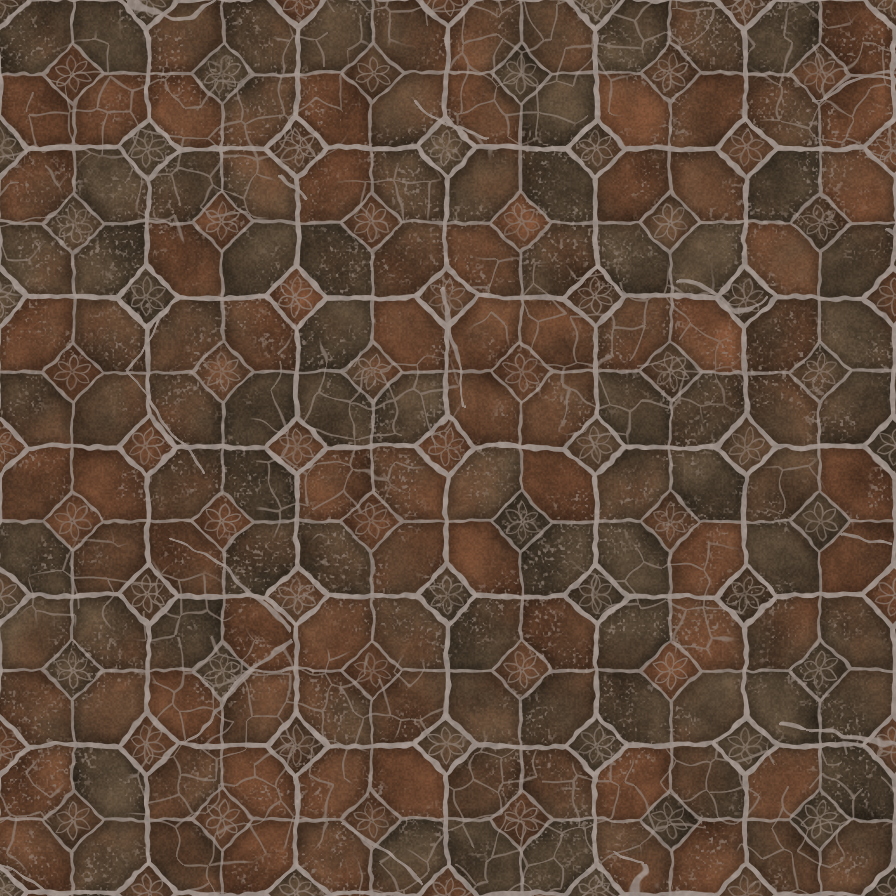
This texture is drawn by a Shadertoy shader. Its source:

```glsl
// Worn brown stone floor: a grid of tiles with alternate corners cut by small diamonds,
// each diamond engraved with a six-petal flower. Grout comes from distance functions,
// cracks from cellular noise borders, and stains and speckles from value noise.

#define REPEATS 6.0        // pattern periods across the canvas
#define DIAMOND 0.41       // half diagonal of a diamond, in tiles
#define WIDE_GROUT 0.033   // half widths, in tiles
#define THIN_GROUT 0.021
#define PETAL_LINE 0.010
#define WOBBLE 0.055
#define RUST vec3(0.39, 0.255, 0.175)
#define OLIVE vec3(0.335, 0.275, 0.21)
#define DUST vec3(0.54, 0.48, 0.44)
#define GROUT vec3(0.65, 0.60, 0.57)

const float PI = 3.14159;

float hash(vec2 p) {
    vec3 q = fract(p.xyx * 0.1031);
    q += dot(q, q.yzx + 33.33);
    return fract((q.x + q.y) * q.z);
}

float noise(vec2 p) {
    vec2 i = floor(p), f = fract(p);
    f = f * f * (3.0 - 2.0 * f);
    return mix(mix(hash(i), hash(i + vec2(1, 0)), f.x),
               mix(hash(i + vec2(0, 1)), hash(i + vec2(1, 1)), f.x), f.y);
}

float fbm(vec2 p) {
    float sum = 0.0, amp = 0.5;
    for (int i = 0; i < 4; i++) {
        sum += amp * noise(p);
        p = mat2(1.6, 1.2, -1.2, 1.6) * p + 7.3;
        amp *= 0.5;
    }
    return sum / 0.9375;
}

vec2 noise2(vec2 p) { return vec2(noise(p), noise(p + 57.0)) - 0.5; }

// Coverage of a line with half width w at distance d
float stroke(float d, float w, float aa) {
    return 1.0 - smoothstep(w - aa, w + aa, d);
}

// Cellular borders: x = distance to the border, y = random value of that border
vec2 cellBorder(vec2 p) {
    vec2 cell = floor(p), a = vec2(9.0), b = vec2(9.0), idA = cell, idB = cell;
    for (int y = -1; y <= 1; y++)
    for (int x = -1; x <= 1; x++) {
        vec2 id = cell + vec2(x, y);
        vec2 r = id + 0.1 + 0.8 * vec2(hash(id), hash(id + 31.7)) - p;
        if (dot(r, r) < dot(a, a)) {
            b = a; idB = idA;
            a = r; idA = id;
        } else if (dot(r, r) < dot(b, b)) {
            b = r; idB = id;
        }
    }
    return vec2(dot(0.5 * (a + b), normalize(b - a)), hash((idA + idB) * 1.7 + 90.0));
}

// Grout of one lattice: diamond outline, and grid lines outside the diamond
float grout(vec2 fromCentre) {
    vec2 d = abs(fromCentre);
    float diamond = (d.x + d.y - DIAMOND) * 0.7071;
    return min(abs(diamond), max(min(d.x, d.y), -diamond));
}

// Outline of six lens-shaped petals
float flower(vec2 p, float turn) {
    float angle = mod(atan(p.x, p.y) + turn + PI / 6.0, PI / 3.0) - PI / 6.0;
    vec2 q = length(p) * vec2(cos(angle), sin(angle));
    return abs(length(vec2(q.x - 0.135, abs(q.y) + 0.092)) - 0.147);
}

void mainImage(out vec4 fragColor, in vec2 fragCoord) {
    vec2 flat_p = fragCoord / iResolution.xy * REPEATS * 2.0 + vec2(0.02, -0.02);
    float aa = max(REPEATS * 1.4 / iResolution.y, 0.008);
    vec2 p = flat_p + WOBBLE * (noise2(flat_p * 2.5) + 0.6 * noise2(flat_p * 9.0));

    // Two interleaved diamond lattices; the first carries the wider grout
    vec2 wideAt = 2.0 * round(p * 0.5), thinAt = 2.0 * floor(p * 0.5) + 1.0;
    vec2 a = p - wideAt, b = p - thinAt;
    bool nearWide = abs(a.x) + abs(a.y) < abs(b.x) + abs(b.y);
    vec2 local = nearWide ? a : b, centre = nearWide ? wideAt : thinAt;
    bool inDiamond = abs(local.x) + abs(local.y) < DIAMOND;
    float wide = grout(a), thin = grout(b);

    // Stone: a tone per tile, broad stains, dark rims and pale speckles
    vec2 tile = inDiamond ? centre + 40.5 : floor(p);
    float tone = hash(tile + 5.0), stain = fbm(p * 1.7 + tone * 20.0);
    float grain = noise(flat_p * 24.0), fine = noise(flat_p * 43.0 + 11.0);
    vec3 col = mix(OLIVE, RUST, smoothstep(0.25, 0.75, 0.5 * tone + 0.5 * fbm(p * 1.3 + 80.0)));
    col *= 0.58 + 0.72 * stain + 0.14 * (tone - 0.5) + 0.22 * (fine - 0.5);
    col *= mix(0.82, 1.03, smoothstep(0.02, 0.2, min(wide, thin)));
    float dusty = smoothstep(0.38, 0.68, fbm(flat_p * 2.2 + 33.0));
    col = mix(col, DUST, dusty * smoothstep(0.56, 0.85, 0.6 * grain + 0.4 * fine) * 0.75);

    // Fine cracks gather in patches; long cracks wander across several tiles
    float rough = 0.7 + 0.6 * noise(flat_p * 11.0);
    vec2 shard = cellBorder(flat_p * 2.1 + 0.25 * noise2(flat_p * 4.0));
    float patchy = smoothstep(0.54, 0.62, noise(flat_p * 0.75 + 14.0));
    float fineCrack = stroke(shard.x / 2.1, 0.013 * rough, aa) * step(0.2, shard.y) * patchy;
    vec2 slab = cellBorder(flat_p * 0.48 + 0.35 * noise2(flat_p * 1.2) + 0.04 * noise2(flat_p * 6.0));
    float longCrack = stroke(slab.x / 0.48, 0.026 * rough, aa) * step(0.8, slab.y);

    // Engraved flowers, each turned and worn a little differently
    float petals = stroke(flower(local, 0.5 * (hash(centre + 3.0) - 0.5)), PETAL_LINE, aa);
    petals *= inDiamond ? 0.5 + 0.4 * noise(flat_p * 5.0) : 0.0;

    // Paint the lines over the stone, with mottled grout
    vec3 line = GROUT * (0.84 + 0.2 * fbm(flat_p * 8.0) + 0.1 * (grain - 0.5));
    col = mix(col, DUST, petals);
    col = mix(col, DUST, fineCrack * 0.75);
    col = mix(col, line, longCrack * 0.85);
    col = mix(col, line, stroke(thin, THIN_GROUT * rough, aa) * 0.78);
    col = mix(col, line, stroke(wide, WIDE_GROUT * rough, aa) * 0.95);
    fragColor = vec4(col, 1.0);
}
```
